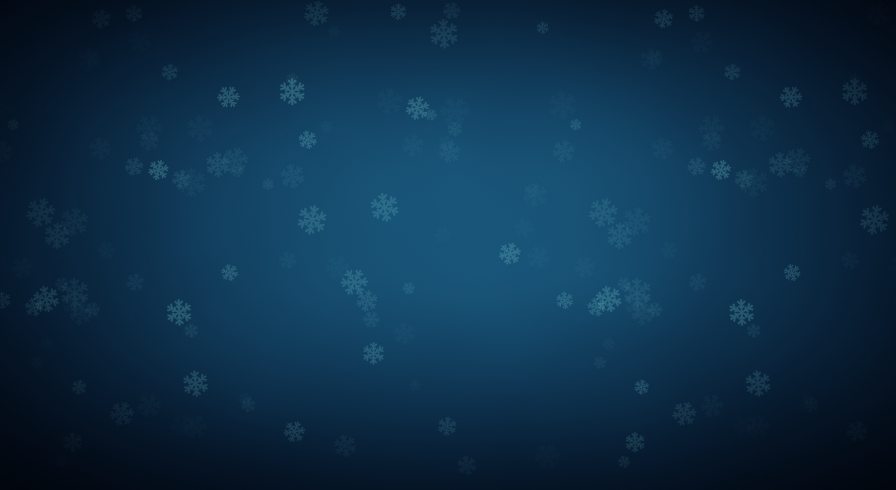
Give the GLSL for this background, as a Shadertoy shader.

```glsl
#define GLOW_COLOR vec3(0.095, 0.33, 0.47)
#define FLAKE_COLOR vec3(0.38, 0.68, 0.72)
#define GLOW_CENTER vec2(0.505, 0.535)
#define FALLOFF 1.2
#define CLOUD_AMOUNT 0.14
#define FLAKE_COUNT 92
#define REPEAT_WIDTH 1.148
#define MIN_SIZE 0.011
#define MAX_SIZE 0.031
#define MAX_OPACITY 0.36
#define STROKE 0.075

float hash(float n) {
    return fract(sin(n * 12.9898) * 43758.5453);
}

float hash2(vec2 p) {
    return fract(sin(dot(p, vec2(12.9898, 78.233))) * 43758.5453);
}

float noise(vec2 p) {
    vec2 cell = floor(p), f = fract(p);
    f = f * f * (3.0 - 2.0 * f);
    float low = mix(hash2(cell), hash2(cell + vec2(1, 0)), f.x);
    float high = mix(hash2(cell + vec2(0, 1)), hash2(cell + vec2(1, 1)), f.x);
    return mix(low, high, f.y);
}

float clouds(vec2 p) {
    return 0.6 * noise(p * 4.0) + 0.3 * noise(p * 8.0 + 3.7) + 0.1 * noise(p * 16.0 + 9.1);
}

float segment(vec2 p, vec2 a, vec2 b) {
    vec2 pa = p - a, ba = b - a;
    return length(pa - ba * clamp(dot(pa, ba) / dot(ba, ba), 0.0, 1.0));
}

// Six-armed crystal of unit radius
float snowflake(vec2 p) {
    float sector = radians(60.0);
    float angle = atan(p.y, p.x);
    angle = abs(mod(angle + 0.5 * sector, sector) - 0.5 * sector);
    vec2 q = length(p) * vec2(cos(angle), sin(angle));
    float arm = segment(q, vec2(0.0), vec2(0.92, 0.0));
    float outer = segment(q, vec2(0.58, 0.0), vec2(0.8, 0.24));
    float inner = segment(q, vec2(0.32, 0.0), vec2(0.46, 0.16));
    return min(arm, min(outer, inner)) - STROKE;
}

// Combined opacity of the scattered flakes
float snowfall(vec2 p) {
    float clear = 1.0;
    for (int i = 0; i < FLAKE_COUNT; i++) {
        float seed = float(i) + 1.0;
        vec2 center = vec2(hash(seed) * REPEAT_WIDTH, mix(0.05, 0.98, hash(seed + 113.0)));
        float size = mix(MIN_SIZE, MAX_SIZE, hash(seed + 227.0));
        vec2 d = p - center;
        d.x = mod(d.x + 0.5 * REPEAT_WIDTH, REPEAT_WIDTH) - 0.5 * REPEAT_WIDTH;
        if (dot(d, d) > 1.5 * size * size) continue;

        float turn = 6.2832 * hash(seed + 341.0);
        d = mat2(cos(turn), sin(turn), -sin(turn), cos(turn)) * d / size;
        float blur = 0.8 / (iResolution.y * size);
        float shape = 1.0 - smoothstep(-blur, blur, snowflake(d));
        float strength = hash(seed + 457.0);
        clear *= 1.0 - shape * MAX_OPACITY * mix(0.12, 1.0, strength * strength);
    }
    return 1.0 - clear;
}

void mainImage(out vec4 fragColor, in vec2 fragCoord) {
    vec2 uv = fragCoord / iResolution.xy;
    vec2 p = fragCoord / iResolution.y;

    // Wide central glow fading to dark borders
    vec2 offset = abs(uv - GLOW_CENTER) * 2.0;
    float radius = pow(pow(offset.x, 2.3) + pow(offset.y, 2.3), 1.0 / 2.3);
    float light = exp(-FALLOFF * pow(radius, 2.4));
    light *= 1.0 + CLOUD_AMOUNT * (clouds(p) - 0.5);
    vec3 color = GLOW_COLOR * pow(vec3(light), vec3(1.1, 1.0, 0.82));

    // Flakes dim with the surrounding light
    float visibility = smoothstep(0.02, 0.65, light);
    color = mix(color, FLAKE_COLOR, snowfall(p) * visibility);

    // Fine grain against banding
    color += (hash2(fragCoord) - 0.5) / 255.0;
    fragColor = vec4(color, 1.0);
}
```
